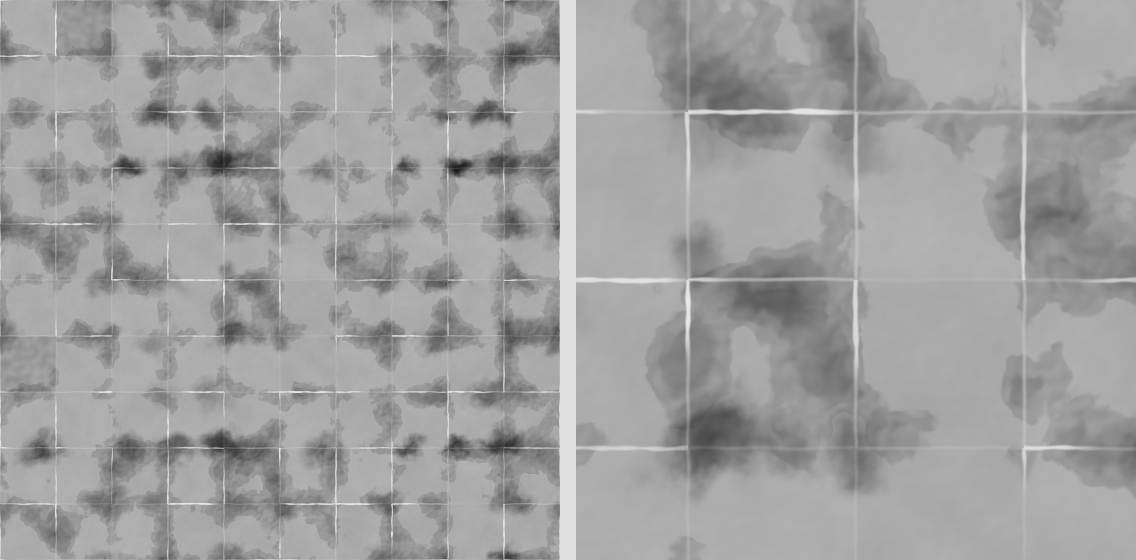
Left, the full canvas; right, a detail of the centre.
Reproduce this texture procedurally as a three.js fragment shader.

```glsl
varying vec2 vUv;

const float TILES = 10.0;
const float WEAR_PERIOD = 5.0;
const vec3 TILE_GREY = vec3(0.675);
const vec3 DAMP_BLACK = vec3(0.08);
const vec3 GROUT_PALE = vec3(0.77);
const vec3 GROUT_WHITE = vec3(0.92);

float hash(vec2 p, float seed) {
  return fract(sin(dot(p, vec2(127.1, 311.7)) + seed * 74.7) * 43758.55);
}

// Gradient noise that wraps after a whole number of cells
float cornerSlope(vec2 cell, vec2 offset, float period, float seed) {
  float angle = 6.28318 * hash(mod(cell, period), seed);
  return dot(vec2(cos(angle), sin(angle)), offset);
}

float noise(vec2 p, float period, float seed) {
  vec2 i = floor(p);
  vec2 f = fract(p);
  vec2 u = f * f * f * (f * (f * 6.0 - 15.0) + 10.0);
  vec2 e = vec2(1.0, 0.0);
  float low = mix(cornerSlope(i, f, period, seed),
                  cornerSlope(i + e.xy, f - e.xy, period, seed), u.x);
  float high = mix(cornerSlope(i + e.yx, f - e.yx, period, seed),
                   cornerSlope(i + e.xx, f - e.xx, period, seed), u.x);
  return mix(low, high, u.y);
}

float fbm(vec2 p, float period, float seed) {
  float sum = 0.0;
  float weight = 1.0;
  for (int i = 0; i < 5; i++) {
    sum += weight * noise(p, period, seed + float(i));
    p *= 2.0;
    period *= 2.0;
    weight *= 0.52;
  }
  return sum;
}

// Dark damp spots at the tile corners, heaviest along one row and column
float dampSpots(vec2 p, vec2 warp) {
  float dry = 1.0;
  for (int y = -1; y <= 1; y++) {
    for (int x = -1; x <= 1; x++) {
      vec2 corner = floor(p + 0.5) + vec2(float(x), float(y));
      vec2 kind = mod(corner, WEAR_PERIOD);
      vec2 id = mod(corner, TILES);
      float wetRow = (1.0 - step(0.5, abs(kind.y - 2.0))) * step(0.5, kind.x);
      float wetColumn = step(3.5, kind.x);
      float stray = 0.6 * step(hash(kind, 3.0), 0.4);
      float wet = max(stray, max(wetRow, 0.75 * wetColumn));
      float strength = wet * mix(0.3, 1.0, hash(id, 4.0));
      vec2 shift = vec2(hash(kind, 5.0), hash(kind, 6.0)) - 0.5;
      vec2 away = p - corner - shift * vec2(0.6, 0.25) + warp * 0.22;
      float radius = mix(0.26, 0.46, hash(id, 7.0));
      float spot = 1.0 - smoothstep(radius * 0.1, radius, length(away * vec2(0.85, 1.15)));
      dry *= 1.0 - strength * spot;
    }
  }
  return 1.0 - dry;
}

// Broken grout: x is the faint seam, y the bright remainder
vec2 grout(float across, float along, vec2 edge, float seed) {
  vec2 id = mod(edge, TILES);
  float fromEnd = mix(along, 1.0 - along, step(0.5, hash(id, seed)));
  float reach = hash(id, seed + 1.0) * 1.7 - 0.55;
  float bright = 1.0 - smoothstep(reach - 0.3, reach, fromEnd);
  float ragged = noise(vec2(along * 9.0, hash(id, seed + 2.0) * 50.0), 64.0, seed);
  float width = 0.006 + 0.012 * ragged;
  float wobble = 0.014 * noise(vec2(along * 4.0, id.x + id.y * 3.7), 64.0, seed + 3.0);
  float gap = abs(across + wobble);
  float seam = 1.0 - smoothstep(0.0, 0.02, gap);
  float fill = 1.0 - smoothstep(width - 0.004, width + 0.015, gap);
  float tone = mix(0.45, 1.0, hash(id, seed + 5.0));
  return vec2(seam * mix(0.2, 0.75, hash(id, seed + 4.0)), fill * bright * tone);
}

void main() {
  vec2 p = vUv * TILES;
  vec2 tile = mod(floor(p), TILES);
  vec2 nearest = floor(p + 0.5);
  vec2 toJoint = p - nearest;
  vec2 warp = vec2(fbm(p * 2.0, TILES * 2.0, 11.0), fbm(p * 2.0, TILES * 2.0, 23.0));
  vec2 q = p + warp * 0.13;

  // Layered stains creeping out from the joints
  float joint = 1.0 - smoothstep(0.0, 0.45, min(abs(toJoint.x), abs(toJoint.y)));
  float field = 0.65 * fbm(q, WEAR_PERIOD, 31.0) + 0.55 * fbm(q, TILES, 41.0)
              + 0.35 * noise(p * 0.4, 4.0, 47.0) + 0.5 * (joint - 0.65);
  float thin = smoothstep(0.09, 0.17, field);
  float middle = smoothstep(0.25, 0.42, field);
  float deep = smoothstep(0.42, 0.75, field);
  float spots = dampSpots(p, warp);

  // Fine rippled relief, strongest where damp
  vec2 r = p * 11.0 + warp;
  float ripple = noise(r, 110.0, 51.0) - noise(r + vec2(0.25, -0.3), 110.0, 51.0);
  float cloud = fbm(p * 2.0, 20.0, 61.0);
  float grimy = step(0.97, hash(tile, 71.0));
  float shade = 0.02 * (hash(tile, 73.0) - 0.5) + 0.025 * cloud
              - 0.08 * thin - 0.08 * middle - 0.13 * deep
              - grimy * (0.08 + 0.07 * noise(p * 7.0, 70.0, 81.0))
              + ripple * (0.01 + 0.04 * thin + 0.16 * spots);
  vec3 color = TILE_GREY + shade;
  color = mix(color, DAMP_BLACK, clamp(spots * (0.85 + 0.3 * cloud), 0.0, 0.96));

  // Joints between the tiles
  vec2 vertical = grout(toJoint.x, fract(p.y), vec2(nearest.x, floor(p.y)), 91.0);
  vec2 level = grout(toJoint.y, fract(p.x), vec2(floor(p.x), nearest.y), 101.0);
  vec2 line = max(vertical, level);
  color = mix(color, GROUT_PALE, line.x * (1.0 - 0.6 * spots));
  color = mix(color, GROUT_WHITE, line.y * (1.0 - 0.6 * spots));

  gl_FragColor = vec4(color, 1.0);
}
```
